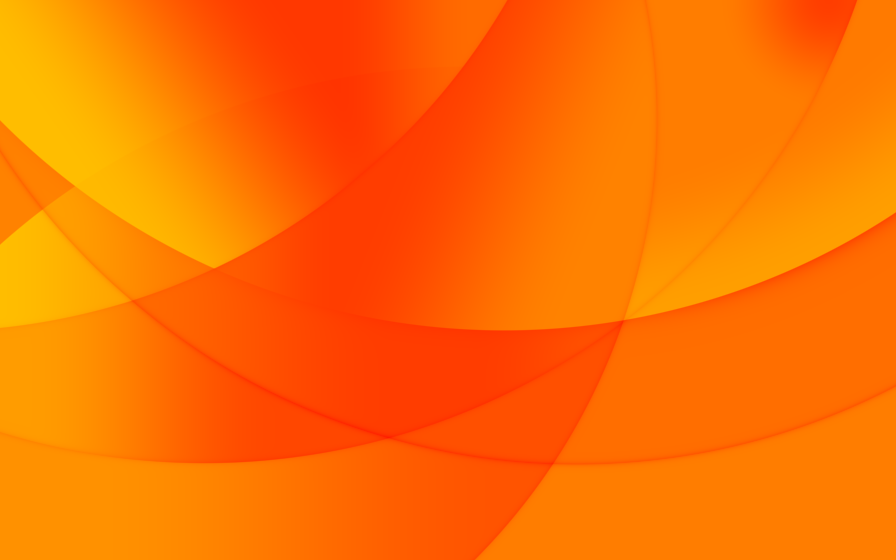
Write a Shadertoy shader that draws this background.

```glsl
// Overlapping translucent discs in glowing red, orange and amber.

#define RED_TONE 0.24      // green level of the deepest red
#define ORANGE_TONE 0.49   // green level of plain orange
#define AMBER_TONE 0.74    // green level of the brightest amber
#define LINE_WIDTH 0.004   // softness of the thin rims
#define SHADOW_WIDTH 0.014 // softness of the main bowl's shadow

// Discs: centre xy and radius, in canvas heights
const vec3 BOWL = vec3(0.900, 1.677, 1.267);
const vec3 OUTER_BOWL = vec3(1.031, 1.400, 1.229);
const vec3 LEFT_DISC = vec3(-0.122, 1.597, 1.189);
const vec3 WIDE_DISC = vec3(0.365, 1.408, 1.235);
const vec3 SIDE_DISC = vec3(0.058, 0.7875, 1.115);
const vec3 LOW_DISC = vec3(0.833, -0.369, 1.250);

float discDistance(vec2 p, vec3 disc) {
    return length(p - disc.xy) - disc.z;
}

float coverage(float d) {
    float soft = max(0.8 / iResolution.y, 0.0015);
    return 1.0 - smoothstep(-soft, soft, d);
}

float rim(float d) {
    return exp(-abs(d) / LINE_WIDTH);
}

// Tone inside the main bowl
float upperTone(vec2 p, float bowlD, float inLeft, float inWide, float inSide, float inLow) {
    float edgeGlow = 1.0 - smoothstep(0.0, 0.25, -bowlD);

    // Amber to red and back to orange, slanted across the left disc
    float slant = p.x + 0.7 * (p.y - 0.9);
    float left = mix(AMBER_TONE, RED_TONE - 0.02, smoothstep(0.0, 0.57, slant));
    left += 0.2 * smoothstep(0.6, 0.85, p.x) - 0.015 * inLow;

    // Red fading to orange through the middle
    float sweep = p.x - 0.4 * (p.y - 0.6);
    float middle = mix(RED_TONE, 0.51, smoothstep(0.66, 1.08, sweep));
    middle += 0.12 * (1.0 - smoothstep(0.4, 0.6, p.x));

    // Orange on the right, with a red corner and a bright lower edge
    float corner = smoothstep(0.0, 0.2, length(p - vec2(1.48, 1.0)));
    float right = mix(RED_TONE, ORANGE_TONE, corner) + 0.13 * edgeGlow;
    float farRight = 0.48 + 0.14 * edgeGlow;

    float tone = mix(farRight, right, inWide);
    tone = mix(tone, middle, inSide);
    return mix(tone, left, inLeft);
}

// Tone below the main bowl
float lowerTone(vec2 p, float inOuter, float inLeft, float inWide, float inSide, float inLow) {
    float open = mix(ORANGE_TONE, 0.43, inOuter);

    float floorTone = mix(0.57, 0.33, smoothstep(0.15, 0.9, p.x));
    float belowWide = mix(floorTone, 0.315, inOuter);

    float wideOnly = mix(0.61, 0.28, smoothstep(0.05, 0.5, p.x));
    float crescent = mix(0.42, RED_TONE, smoothstep(0.2, 0.7, p.x));
    crescent += 0.1 * smoothstep(0.85, 1.12, p.x);
    float inWideTone = mix(wideOnly, crescent, inOuter);

    float amber = mix(AMBER_TONE, 0.64, smoothstep(0.0, 0.25, p.x));
    float strip = mix(0.62, 0.47, smoothstep(0.1, 0.38, p.x));
    float wedge = mix(0.51, mix(amber, strip, inOuter), inLow);

    float tone = mix(belowWide, inWideTone, inWide);
    tone = mix(tone, wedge, inLeft);
    return mix(open, tone, inSide);
}

void mainImage(out vec4 fragColor, in vec2 fragCoord) {
    vec2 p = fragCoord / iResolution.y;

    float bowlD = discDistance(p, BOWL);
    float outerD = discDistance(p, OUTER_BOWL);
    float leftD = discDistance(p, LEFT_DISC);
    float wideD = discDistance(p, WIDE_DISC);
    float sideD = discDistance(p, SIDE_DISC);

    float inBowl = coverage(bowlD);
    float inOuter = coverage(outerD);
    float inLeft = coverage(leftD);
    float inWide = coverage(wideD);
    float inSide = coverage(sideD);
    float inLow = coverage(discDistance(p, LOW_DISC));

    float upper = upperTone(p, bowlD, inLeft, inWide, inSide, inLow);
    float lower = lowerTone(p, inOuter, inLeft, inWide, inSide, inLow);

    // Shadow under the bowl, stronger to the right
    float shadow = exp(-max(bowlD, 0.0) / SHADOW_WIDTH);
    lower -= shadow * mix(0.03, 0.16, smoothstep(0.9, 1.5, p.x));
    lower -= 0.11 * rim(outerD);

    // Thin rims shared by both halves
    float tone = mix(lower, upper, inBowl);
    tone -= 0.06 * rim(wideD) + 0.07 * rim(sideD) + 0.04 * rim(leftD);

    fragColor = vec4(1.0, clamp(tone, 0.0, 1.0), 0.0, 1.0);
}
```
